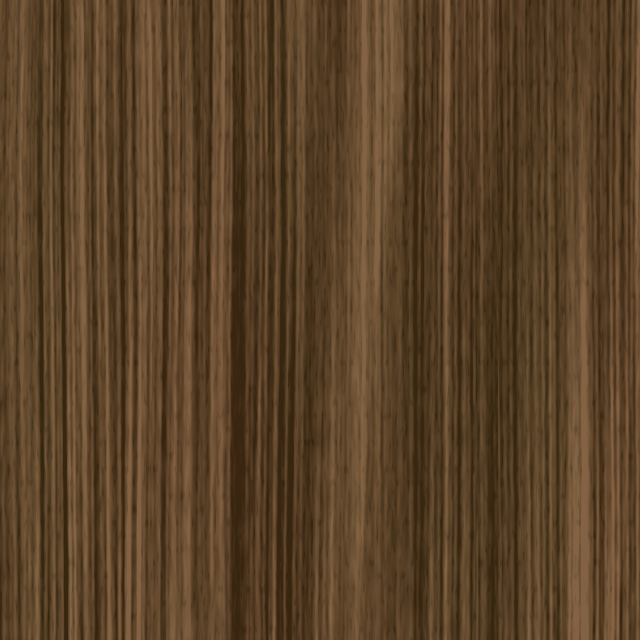
A Shadertoy shader for this texture:

```glsl
const vec3 DARK_WALNUT = vec3(0.26, 0.182, 0.093);
const vec3 LIGHT_WALNUT = vec3(0.48, 0.36, 0.24);
const vec3 RED_TINT = vec3(0.012, -0.006, 0.002);
const float TAU = 6.28318;

float hash(vec2 p) {
    vec3 q = fract(p.xyx * 0.1031);
    q += dot(q, q.yzx + 33.33);
    return fract((q.x + q.y) * q.z);
}

vec2 gradient(vec2 cell) {
    float angle = TAU * hash(cell);
    return vec2(cos(angle), sin(angle));
}

float gradientNoise(vec2 p) {
    vec2 cell = floor(p);
    vec2 f = p - cell;
    vec2 u = f * f * f * (f * (f * 6.0 - 15.0) + 10.0);
    vec2 right = vec2(1.0, 0.0);
    vec2 up = vec2(0.0, 1.0);
    float bottom = mix(dot(gradient(cell), f),
                       dot(gradient(cell + right), f - right), u.x);
    float top = mix(dot(gradient(cell + up), f - up),
                    dot(gradient(cell + 1.0), f - 1.0), u.x);
    return mix(bottom, top, u.y);
}

// Noise stretched along the trunk; the seed separates the layers
float grain(vec2 p, vec2 frequency, float seed) {
    return gradientNoise(p * frequency + seed * vec2(17.31, 9.47));
}

// Slight sideways sway of the fibres
vec2 swayFibres(vec2 p, float amount) {
    float sway = grain(p, vec2(6.0, 1.3), 1.0) + 0.2 * grain(p, vec2(14.0, 3.0), 2.0);
    return p + vec2(amount * sway, 0.0);
}

// Growth rings brighten slowly, then drop sharply to dark
float growthRings(vec2 p, float count) {
    float phase = fract(p.x * count + 2.2 * grain(p, vec2(6.0, 0.15), 3.0));
    return phase * (1.0 - smoothstep(0.96, 1.0, phase)) - 0.48;
}

// Broad bands and tapering streaks
float broadBands(vec2 p) {
    return 0.45 * grain(p, vec2(5.3, 0.25), 4.0)
         + 0.38 * grain(p, vec2(14.0, 0.9), 5.0)
         + 0.42 * grain(p, vec2(33.0, 0.7), 6.0);
}

// Narrow lines running most of the height
float fineLines(vec2 p) {
    return 0.60 * grain(p, vec2(61.0, 0.35), 7.0)
         + 0.82 * grain(p, vec2(109.0, 0.4), 8.0)
         + 0.75 * grain(p, vec2(173.0, 0.7), 9.0);
}

// Small dark dashes over a fine fibre mottle
float pores(vec2 p) {
    float dashes = smoothstep(0.1, 0.5, grain(p, vec2(245.0, 48.0), 10.0));
    float mottle = grain(p, vec2(200.0, 20.0), 11.0);
    return 0.36 * mottle - 0.22 * dashes;
}

void mainImage(out vec4 fragColor, in vec2 fragCoord) {
    vec2 uv = fragCoord / iResolution.y;
    vec2 wood = swayFibres(uv, 0.008);

    // Line strength varies between smooth and busy strips
    float lineStrength = 1.0 + 1.3 * grain(wood, vec2(7.0, 0.5), 12.0);
    float tone = 0.46 + broadBands(wood) + lineStrength * fineLines(wood)
               + 0.33 * growthRings(wood, 9.0) + pores(uv);
    tone = clamp(tone, -0.2, 1.15);

    vec3 color = mix(DARK_WALNUT, LIGHT_WALNUT, tone);
    color += RED_TINT * grain(wood, vec2(6.0, 1.0), 13.0);
    fragColor = vec4(color, 1.0);
}
```
